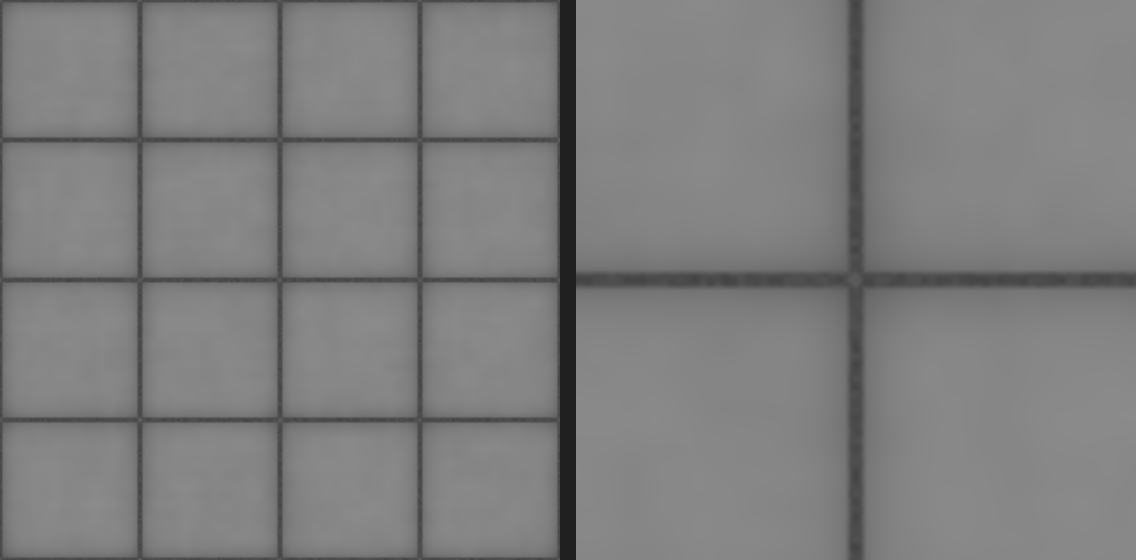
Left: the whole. Right: its middle third, enlarged.
Reproduce this pattern procedurally as a Shadertoy shader.

```glsl
const float TILES = 4.0;
const float JOINT_HALF = 0.017;   // in tile widths
const float JOINT_SOFT = 0.011;
const float SHADOW_REACH = 0.06;
const float SHADOW_DEPTH = 0.22;
const vec3 TILE_COLOR = vec3(0.531);
const vec3 JOINT_COLOR = vec3(0.292);

float hash(vec2 p) {
    return fract(sin(dot(p, vec2(127.1, 311.7))) * 43758.5453);
}

// Value noise that wraps after a whole number of lattice cells
float wrapNoise(vec2 p, vec2 period) {
    vec2 i = floor(p);
    vec2 f = fract(p);
    f = f * f * (3.0 - 2.0 * f);
    vec2 a = mod(i, period);
    vec2 b = mod(i + 1.0, period);
    return mix(mix(hash(a), hash(vec2(b.x, a.y)), f.x),
               mix(hash(vec2(a.x, b.y)), hash(b), f.x), f.y);
}

float layer(vec2 uv, vec2 cells) {
    return wrapNoise(uv * cells, cells) - 0.5;
}

// Cloudy stains with faint horizontal and vertical streaks
float mottle(vec2 uv) {
    float clouds = 0.016 * layer(uv, vec2(24.0)) + 0.010 * layer(uv, vec2(52.0));
    float streaks = layer(uv, vec2(60.0, 8.0)) + layer(uv, vec2(8.0, 60.0));
    return clouds + 0.008 * streaks;
}

// Soft darkening where the tile meets its joints
float edgeShade(vec2 edge) {
    vec2 shade = 1.0 - SHADOW_DEPTH * exp(-edge / SHADOW_REACH);
    return shade.x * shade.y;
}

float jointMask(float d, float pixel) {
    float soft = max(JOINT_SOFT, pixel);
    return 1.0 - smoothstep(JOINT_HALF - soft, JOINT_HALF + soft, d);
}

void mainImage(out vec4 fragColor, in vec2 fragCoord) {
    vec2 uv = fragCoord / iResolution.xy;
    float pixel = TILES / min(iResolution.x, iResolution.y);

    // Distance to the nearest joint centre on each axis
    vec2 edge = 0.5 - abs(fract(uv * TILES) - 0.5);

    // Tile face
    vec3 color = TILE_COLOR * edgeShade(edge) + mottle(uv);

    // Grainy joint, slightly paler at the crossings
    float grain = 0.05 * layer(uv, vec2(220.0));
    float crossing = 0.06 * (1.0 - smoothstep(0.006, 0.024, length(edge)));
    vec3 joint = JOINT_COLOR + grain + crossing;
    color = mix(color, joint, jointMask(min(edge.x, edge.y), pixel));

    fragColor = vec4(color, 1.0);
}
```
